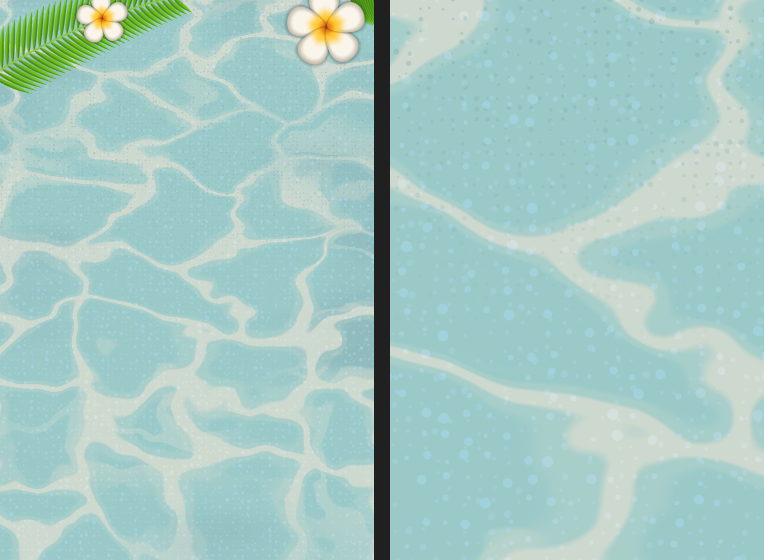
Left: the whole. Right: its middle third, enlarged.
This texture is drawn by a WebGL 2 fragment shader. Its source:

```glsl
#version 300 es
precision highp float;
// Sunlit pool water with caustic lines, specks, palm fronds and two blossoms.

#define CELLS 5.6
#define LINE_WIDTH 0.15
#define WARP 0.55
#define SPECK_GRID 80.0
#define LEAFLETS 34
#define LEAF_HALF_WIDTH 0.0037
#define WATER vec3(0.605, 0.790, 0.785)
#define SHADE vec3(0.565, 0.735, 0.745)
#define CREAM vec3(0.820, 0.855, 0.810)
#define SPECK vec3(0.610, 0.850, 0.920)
#define LEAF_LIGHT vec3(0.45, 0.77, 0.08)
#define LEAF_DARK vec3(0.27, 0.56, 0.11)

uniform vec2 u_resolution;
out vec4 fragColor;

float hash(vec2 p) { return fract(sin(dot(p, vec2(127.1, 311.7))) * 43758.545); }
vec2 hash2(vec2 p) { return vec2(hash(p), hash(p + 37.3)); }

float noise(vec2 p) {
  vec2 i = floor(p), f = fract(p);
  f = f * f * (3.0 - 2.0 * f);
  return mix(mix(hash(i), hash(i + vec2(1, 0)), f.x),
             mix(hash(i + vec2(0, 1)), hash(i + vec2(1, 1)), f.x), f.y);
}

float fbm(vec2 p) {
  return 0.55 * noise(p) + 0.3 * noise(p * 2.1 + 7.0) + 0.15 * noise(p * 4.3 + 19.0);
}

// Cell border distance, rounded and swollen where three cells meet
float cellBorder(vec2 p) {
  vec2 cell = floor(p);
  vec3 near = vec3(9.0);
  for (int y = -2; y <= 2; y++)
    for (int x = -2; x <= 2; x++) {
      vec2 id = cell + vec2(x, y);
      float d = length(id + 0.1 + 0.8 * hash2(id) - p);
      if (d < near.x) near = vec3(d, near.xy);
      else if (d < near.y) near = vec3(near.x, d, near.y);
      else near.z = min(near.z, d);
    }
  vec2 gap = max(near.yz - near.x, 0.0001);
  return 2.0 / (1.0 / gap.x + 1.0 / gap.y);
}

// Scattered round specks of mixed size
float specks(vec2 p, float grid, float share) {
  vec2 id = floor(p * grid), f = fract(p * grid);
  float radius = mix(0.1, 0.27, pow(hash(id + 5.1), 2.0));
  float blur = 0.7 * grid / u_resolution.y;
  float d = length(f - 0.3 - 0.4 * hash2(id));
  return smoothstep(radius + blur, radius - blur, d) * step(hash(id + 91.7), share);
}

vec3 water(vec2 p) {
  vec2 q = vec2(p.x, p.y * (1.0 + 0.45 * p.y)) * CELLS;
  vec2 bend = vec2(fbm(q * 1.1), fbm(q * 1.1 + 41.0)) - 0.5;
  vec2 w = q + WARP * 2.0 * bend;
  vec3 col = mix(WATER, SHADE, smoothstep(0.42, 0.75, fbm(q * vec2(0.5, 0.8) + 3.0)));
  // Flat translucent ripples
  float ripple = abs(fbm(w * vec2(0.8, 1.2) + 11.0) - 0.5);
  float patchy = smoothstep(0.35, 0.6, noise(q * 0.8 + 23.0));
  col = mix(col, CREAM, 0.38 * patchy * smoothstep(0.055, 0.035, ripple));
  // Caustic net with a faint halo
  float d = cellBorder(w);
  float width = LINE_WIDTH * mix(0.45, 1.5, noise(q * 1.3 + 61.0));
  float strength = mix(0.5, 1.0, smoothstep(0.25, 0.55, noise(q * 0.7 + 5.0)));
  col = mix(col, CREAM, 0.25 * smoothstep(width * 2.3, width * 1.7, d));
  col = mix(col, CREAM, 0.9 * strength * smoothstep(width + 0.035, width - 0.035, d));
  // Dark grain high up, pale blue specks everywhere
  col = mix(col, SHADE * 0.9, 0.4 * smoothstep(0.4, 0.7, p.y) * specks(p, SPECK_GRID * 1.9, 0.5));
  float light = specks(p, SPECK_GRID, 0.6) + 0.7 * specks(p + 0.37, SPECK_GRID * 1.5, 0.5);
  return mix(col, max(SPECK, col + 0.05), 0.55 * min(light, 1.0));
}

// Leaflets on both sides of a curved stem
vec3 frond(vec3 col, vec2 p, vec2 a, vec2 b, vec2 c) {
  float px = 0.8 / u_resolution.y, stem = 1.0;
  vec2 last = a;
  for (int i = 0; i < LEAFLETS; i++) {
    float t = float(i) / float(LEAFLETS - 1);
    vec2 root = mix(mix(a, b, t), mix(b, c, t), t);
    vec2 along = normalize(mix(b - a, c - b, t));
    for (float side = -1.0; side < 2.0; side += 2.0) {
      vec2 dir = normalize(0.45 * along + 0.85 * side * vec2(-along.y, along.x));
      vec2 v = p - root;
      float s = dot(v, dir) / mix(0.078, 0.042, t * t);
      float h = dir.x * v.y - dir.y * v.x + 0.007 * side * s * s;
      float w = LEAF_HALF_WIDTH * 2.0 * sqrt(clamp(s, 0.0, 1.0)) * (1.0 - s * s);
      float mask = smoothstep(px, -px, abs(h) - w) * step(0.0, s) * step(s, 1.0);
      vec3 leaf = mix(LEAF_DARK, LEAF_LIGHT, smoothstep(-0.8, 0.4, h / max(w, 0.0005)));
      col = mix(col, leaf * mix(0.88, 1.06, s), mask);
    }
    vec2 e = root - last, v = p - last;
    stem = min(stem, length(v - e * clamp(dot(v, e) / max(dot(e, e), 1e-6), 0.0, 1.0)));
    last = root;
  }
  return mix(col, vec3(0.55, 0.78, 0.22), smoothstep(0.0015 + px, 0.0015 - px, stem));
}

// Five egg-shaped petals, golden at the heart
vec3 blossom(vec3 col, vec2 p, vec2 centre, float size) {
  float soft = 1.6 / (u_resolution.y * size);
  vec2 v = (p - centre) / size;
  for (int i = 0; i < 5; i++) {
    float a = 1.66 + 1.2566 * float(i);
    vec2 q = vec2(cos(a) * v.x + sin(a) * v.y, cos(a) * v.y - sin(a) * v.x);
    float d = length(vec2((q.x - 0.53) / 0.5, q.y / max(0.2 + 0.3 * q.x, 0.05))) - 1.0;
    col *= 1.0 - 0.2 * smoothstep(0.22, 0.0, d);
    vec3 petal = mix(vec3(0.98, 0.96, 0.92), vec3(0.79, 0.75, 0.69), smoothstep(-0.35, 0.0, d));
    petal = mix(petal, vec3(1.0, 0.79, 0.2), smoothstep(0.62, 0.25, q.x + 0.5 * abs(q.y)));
    petal = mix(petal, vec3(0.94, 0.45, 0.06), smoothstep(0.27, 0.04, length(q)));
    col = mix(col, petal, smoothstep(soft, -soft, d));
  }
  return col;
}

void main() {
  vec2 p = gl_FragCoord.xy / u_resolution.y;
  float right = u_resolution.x / u_resolution.y;
  vec3 col = water(p);
  if (p.y > 0.8) {
    col = frond(col, p, vec2(-0.015, 0.865), vec2(0.14, 0.965), vec2(0.31, 1.005));
    col = frond(col, p, vec2(right - 0.05, 1.03), vec2(right + 0.02, 1.02), vec2(right + 0.14, 0.96));
    col = blossom(col, p, vec2(0.183, 0.967), 0.045);
    col = blossom(col, p, vec2(right - 0.085, 0.951), 0.069);
  }
  fragColor = vec4(col, 1.0);
}
```
